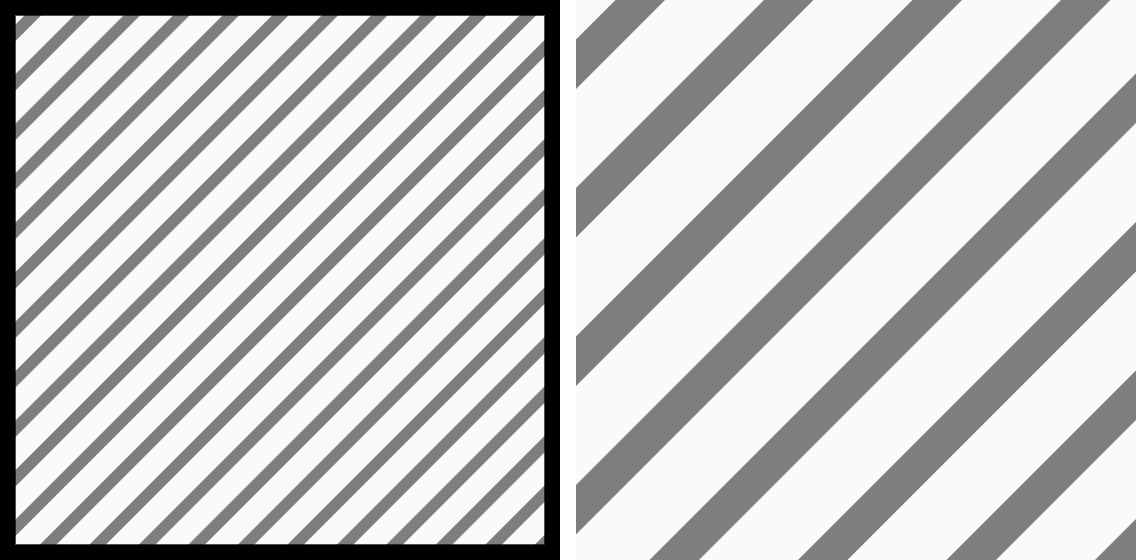
Left: the whole. Right: its middle third, enlarged.
This pattern is drawn by a Shadertoy shader. Its source:

```glsl
// Grey diagonal stripes on an off-white panel inside a black square frame.

// Coverage of a shape from its signed distance, smoothed over one pixel.
float coverage(float dist, float pixel) {
    return clamp(0.5 - dist / pixel, 0.0, 1.0);
}

// Signed distance to stripes rising to the right, 16 per canvas unit
// across their width, each filling a third of its period.
float stripeDistance(vec2 uv) {
    float across = (uv.x + 1.0 - uv.y) * 16.0 / sqrt(2.0);
    float offset = abs(fract(across - 0.475) - 0.5);
    return (offset - 1.0 / 6.0) / 16.0;
}

// Signed distance to the square panel, negative inside.
float panelDistance(vec2 uv) {
    vec2 fromCentre = abs(uv - 0.5);
    return max(fromCentre.x, fromCentre.y) - 0.472;
}

void mainImage(out vec4 fragColor, in vec2 fragCoord) {
    vec2 uv = fragCoord / iResolution.xy;
    float pixel = 1.0 / min(iResolution.x, iResolution.y);

    // Stripes over the panel
    vec3 colour = mix(vec3(0.98), vec3(0.494), coverage(stripeDistance(uv), pixel));

    // Black frame
    colour *= coverage(panelDistance(uv), pixel);

    fragColor = vec4(colour, 1.0);
}
```
